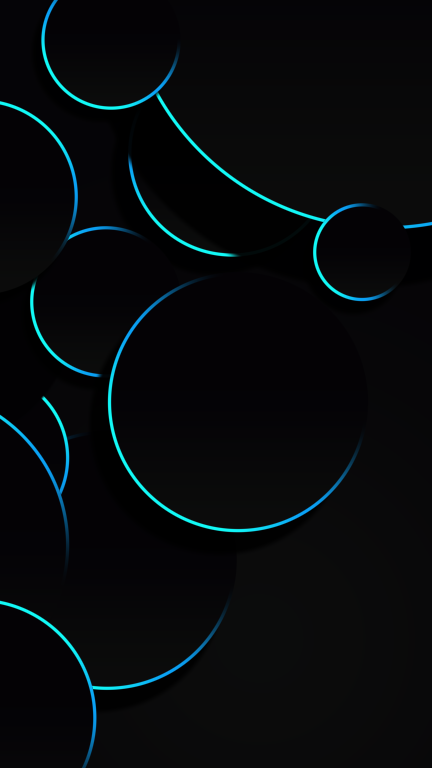
Write a WebGL 2 fragment shader that draws this background.

```glsl
#version 300 es
precision highp float;
// Dark overlapping discs with neon cyan rims and black drop shadows.
uniform vec2 u_resolution;
out vec4 fragColor;

// Coverage of a shape from its signed distance, with a soft edge.
float cover(float d, float softness) {
    return 1.0 - smoothstep(-softness, softness, d);
}

// Lays a disc over the scene: shadow, shaded face, then a rim lit from one side.
// Lengths are in canvas widths, litAngle is in degrees.
vec3 disc(vec3 scene, vec2 p, vec2 center, float radius, float litAngle, vec2 drop, float spread) {
    float pixel = 0.75 / u_resolution.x;
    vec2 q = p - center;
    float d = length(q) - radius;
    float shadow = cover(length(q - drop) - radius - spread, 0.009);
    scene = mix(scene, vec3(0.001), 0.96 * shadow);

    // Face: near black above, faint warm grey below
    float low = smoothstep(0.2, -1.0, q.y / radius);
    vec3 face = mix(vec3(0.014, 0.009, 0.021), vec3(0.043, 0.045, 0.043), low);
    scene = mix(scene, face, cover(d, pixel));

    // Rim: cyan on the lit side, then blue, then fading out
    float a = radians(litAngle);
    float lit = dot(normalize(q + 1e-5), vec2(cos(a), sin(a)));
    vec3 rim = mix(vec3(0.04, 0.63, 0.96), vec3(0.07, 0.98, 0.97), smoothstep(0.2, 0.8, lit));
    float glow = smoothstep(-0.62, 0.2, lit);
    return mix(scene, rim, glow * cover(abs(d + 0.0035) - 0.0037, pixel));
}

void main() {
    vec2 p = gl_FragCoord.xy / u_resolution.x;
    p.y += 0.5 * (16.0 / 9.0 - u_resolution.y / u_resolution.x);

    // Backdrop, slightly lighter toward the lower middle
    float light = exp(-3.0 * dot(p - vec2(0.6, 0.3), p - vec2(0.6, 0.3)));
    vec3 color = mix(vec3(0.021, 0.017, 0.027), vec3(0.045, 0.046, 0.046), light);

    // Lower left stack
    color = disc(color, p, vec2(0.248, 0.481), 0.300, 222.0, vec2(-0.028, -0.051), 0.0);
    color = disc(color, p, vec2(-0.042, 0.718), 0.202, 65.0, vec2(-0.02, -0.03), 0.0);
    float shade = cover(length(p - vec2(-0.139, 1.06)) - 0.3125, 0.004);
    color = mix(color, vec3(0.008, 0.005, 0.012), shade);
    color = disc(color, p, vec2(-0.204, 0.516), 0.364, 112.0, vec2(-0.02, -0.03), 0.0);
    color = disc(color, p, vec2(-0.053, 0.116), 0.276, 83.0, vec2(-0.02, -0.03), 0.0);

    // Upper left and middle
    color = disc(color, p, vec2(0.537, 1.424), 0.240, 262.0, vec2(-0.039, -0.043), 0.0);
    color = disc(color, p, vec2(0.245, 1.079), 0.175, 180.0, vec2(-0.019, -0.028), 0.0);
    color = disc(color, p, vec2(-0.046, 1.322), 0.226, 84.0, vec2(-0.02, -0.03), 0.0);

    // Sweeping arc at the top and the discs resting on it
    color = disc(color, p, vec2(0.891, 1.854), 0.607, 208.0, vec2(-0.046, -0.093), 0.043);
    color = disc(color, p, vec2(0.257, 1.685), 0.161, 235.0, vec2(-0.021, -0.028), 0.0);
    color = disc(color, p, vec2(0.838, 1.194), 0.113, 193.0, vec2(-0.02, -0.03), 0.0);

    // Large central disc
    color = disc(color, p, vec2(0.551, 0.847), 0.301, 224.0, vec2(-0.042, -0.051), 0.0);

    fragColor = vec4(color, 1.0);
}
```
